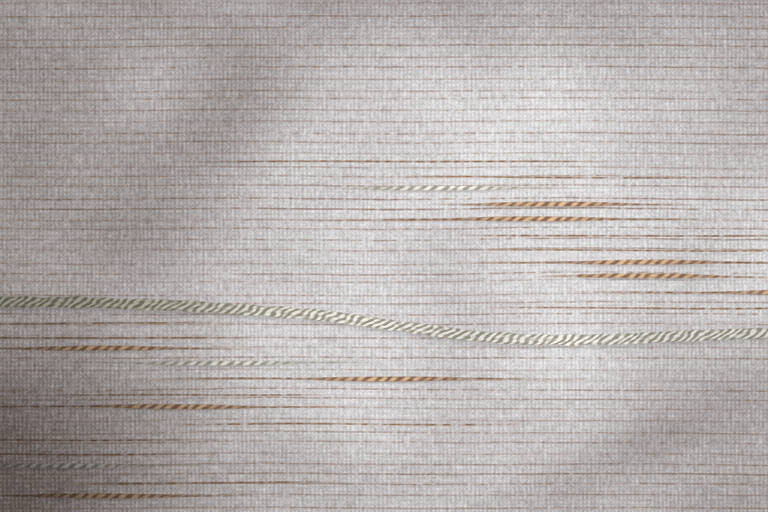
This texture is drawn by a Shadertoy shader. Its source:

```glsl
// Pale sheer cloth with a fine weave, thin brown weft lines, tapered twisted
// yarn floats and one thick pale cord drifting across the middle.
// Soft light and folds set a tone; threads are layered over it by coverage.

const float TAU = 6.2831853;
const float MEAN_TONE = 0.75;
const float FOLD_CONTRAST = 1.25;
const vec3 CLOTH_DARK = vec3(0.35, 0.31, 0.30);
const vec3 CLOTH_LIGHT = vec3(0.875, 0.868, 0.872);
const vec3 WEFT_BROWN = vec3(0.53, 0.43, 0.37);
const vec3 YARN_DARK = vec3(0.50, 0.37, 0.28);
const vec3 YARN_GOLD = vec3(0.86, 0.71, 0.55);
const vec3 CORD_DARK = vec3(0.60, 0.58, 0.53);
const vec3 CORD_LIGHT = vec3(0.93, 0.925, 0.895);

float hash(vec2 p) {
    vec3 q = fract(vec3(p.xyx) * 0.1031);
    q += dot(q, q.yzx + 33.33);
    return fract((q.x + q.y) * q.z);
}

float cornerSlope(vec2 cell, vec2 offset) {
    float angle = TAU * hash(cell);
    return dot(vec2(cos(angle), sin(angle)), offset);
}

float gradientNoise(vec2 p) {
    vec2 i = floor(p), f = fract(p), e = vec2(1.0, 0.0);
    vec2 u = f * f * f * (f * (f * 6.0 - 15.0) + 10.0);
    float low = mix(cornerSlope(i, f), cornerSlope(i + e.xy, f - e.xy), u.x);
    float high = mix(cornerSlope(i + e.yx, f - e.yx), cornerSlope(i + e.xx, f - e.xx), u.x);
    return mix(low, high, u.y);
}

// Soft elliptical patch of light or shade, turned by an angle.
float patchOf(vec2 p, vec2 centre, vec2 size, float angle) {
    vec2 d = p - centre;
    float c = cos(angle), s = sin(angle);
    d = vec2(c * d.x + s * d.y, c * d.y - s * d.x) / size;
    return exp(-dot(d, d));
}

// Antialiased coverage of a strand, with edges no sharper than the softness.
float strand(float dist, float halfWidth, float softness, float pixel) {
    return clamp((halfWidth - abs(dist)) / max(pixel, softness) + 0.5, 0.0, 1.0);
}

// Brightness of slanted plies wound round a strand.
float twist(float along, float across, float halfWidth, float pitch, float slant) {
    float s = clamp(across / halfWidth, -1.0, 1.0);
    float ply = 0.5 + 0.5 * cos(TAU * (along / pitch - slant * s));
    return smoothstep(0.0, 0.9, ply) * (0.6 + 0.4 * sqrt(1.0 - s * s));
}

float cordHeight(float x) {
    return 0.41 - 0.016 * smoothstep(0.1, 0.6, x) - 0.058 * smoothstep(0.45, 1.08, x)
        + 0.012 * smoothstep(1.1, 1.5, x);
}

float lightAndFolds(vec2 p) {
    float tone = 0.77 + 0.13 * gradientNoise(p * vec2(2.4, 3.1) + 7.0);
    tone += 0.1 * gradientNoise(p * vec2(5.0, 6.0) + 3.0);
    tone += 0.15 * patchOf(p, vec2(0.95, 0.52), vec2(0.6, 0.36), 0.0);
    tone -= 0.24 * patchOf(p, vec2(0.4, 0.73), vec2(0.13, 0.33), -0.7);
    tone -= 0.24 * patchOf(p, vec2(0.0, 0.6), vec2(0.2, 0.5), 0.0);
    tone -= 0.5 * patchOf(p, vec2(0.0, 0.0), vec2(0.4, 0.3), 0.3);
    tone -= 0.2 * patchOf(p, vec2(1.5, 0.0), vec2(0.3, 0.25), 0.0);
    tone -= 0.1 * patchOf(p, vec2(1.25, 0.13), vec2(0.25, 0.05), 0.4);
    tone -= 0.13 * smoothstep(0.75, 1.05, p.y);
    return MEAN_TONE + FOLD_CONTRAST * (tone - MEAN_TONE);
}

float weave(vec2 p, float pixel) {
    float bend = 0.35 * gradientNoise(p * 5.0);
    float columns = sin(TAU * (p.x * 128.0 + bend));
    float rows = sin(TAU * (p.y * 118.0 + bend));
    float slubs = gradientNoise(p * vec2(170.0, 190.0)) + 0.8 * gradientNoise(p * vec2(160.0, 40.0) + 31.0)
        + 0.5 * gradientNoise(p * vec2(30.0, 120.0) + 57.0);
    float visible = 1.0 - smoothstep(0.003, 0.008, pixel);
    return visible * (0.045 * columns + 0.025 * rows + 0.035 * columns * rows + 0.16 * slubs);
}

vec3 addWeftLines(vec3 colour, vec2 p, float pixel) {
    float rowCount = 48.0;
    float v = (p.y + 0.009 * gradientNoise(p * vec2(1.6, 3.0))) * rowCount;
    float row = floor(v);
    float dist = (fract(v) - 0.5 + 0.4 * (hash(vec2(row, 3.0)) - 0.5)) / rowCount;
    dist += 0.0012 * gradientNoise(vec2(p.x * 14.0, row * 4.1));
    float wear = 0.72 + 0.7 * gradientNoise(vec2(p.x * 4.0, row * 1.7))
        + 1.1 * gradientNoise(vec2(p.x * 90.0, row * 2.3));
    float amount = mix(0.4, 0.85, hash(vec2(row, 9.0))) * clamp(wear, 0.0, 1.0);
    return mix(colour, WEFT_BROWN * (0.4 + 0.78 * colour.r), amount * strand(dist, 0.0013, 0.003, pixel));
}

vec3 addFloat(vec3 colour, vec2 p, float index, float tone, float pixel) {
    float pick = hash(vec2(index, 17.0)), size = hash(vec2(index, 41.0));
    float y = 0.03 + 0.0285 * index + 0.01 * (pick - 0.5);
    float centre = mix(0.4, 1.15, step(0.37, y)) + 0.8 * (hash(vec2(index, 5.0)) - 0.5);
    float along = p.x - centre;
    float across = p.y - y - 0.004 * gradientNoise(vec2(p.x * 2.5, index * 3.7));
    float reach = 1.0 - smoothstep(0.5, 1.0, abs(along) / mix(0.22, 0.5, size));
    float swell = step(0.45, pick) * (1.0 - smoothstep(0.03, 0.2, abs(along - 0.1 * (size - 0.5))));
    float halfWidth = mix(0.0015, 0.0047, swell);
    float clear = smoothstep(0.02, 0.035, abs(y - cordHeight(p.x)));
    float pale = step(0.92, pick);
    float bend = 0.007 * gradientNoise(vec2(p.x * 28.0, index * 2.9));
    float ply = twist(p.x + bend, across, halfWidth, 0.022, 0.25);
    ply += 0.6 * gradientNoise(vec2(p.x * 70.0, across * 200.0 + index));
    vec3 dark = mix(YARN_DARK, CORD_DARK, pale), light = mix(YARN_GOLD, CORD_LIGHT, pale);
    vec3 yarn = mix(dark, light, clamp(ply, 0.0, 1.0) * mix(0.25, 1.0, swell));
    float wear = clamp(0.75 + 1.1 * gradientNoise(vec2(p.x * 80.0, index * 5.3)), 0.0, 1.0);
    colour *= 1.0 - 0.15 * swell * reach * clear * exp(-pow((across + halfWidth) / 0.004, 2.0));
    float amount = reach * clear * mix(wear, 0.9, swell);
    return mix(colour, yarn * (0.42 + 0.65 * tone), amount * strand(across, halfWidth, 0.003, pixel));
}

vec3 addCord(vec3 colour, vec2 p, float tone, float pixel) {
    float across = p.y - cordHeight(p.x) - 0.003 * gradientNoise(vec2(p.x * 7.0, 2.0));
    float halfWidth = 0.0105 + 0.004 * gradientNoise(vec2(p.x * 30.0, 8.0));
    float bend = 0.011 * gradientNoise(vec2(p.x * 26.0, across * 70.0));
    float ply = twist(p.x + bend, across, halfWidth, 0.0165, 0.75);
    ply += 0.9 * gradientNoise(vec2(p.x * 90.0 - across * 60.0, across * 160.0));
    vec3 yarn = mix(CORD_DARK, CORD_LIGHT, clamp(ply, 0.0, 1.0)) * (0.36 + 0.7 * tone);
    yarn *= mix(vec3(0.88, 0.88, 0.83), vec3(1.0), smoothstep(0.1, 0.75, p.x));
    colour *= 1.0 - 0.12 * exp(-pow((across + halfWidth) / 0.008, 2.0));
    return mix(colour, yarn, strand(across, halfWidth, 0.003, pixel));
}

void mainImage(out vec4 fragColor, in vec2 fragCoord) {
    vec2 p = fragCoord / iResolution.y;
    float pixel = 1.0 / iResolution.y;
    float tone = lightAndFolds(p);
    vec3 colour = mix(CLOTH_DARK, CLOTH_LIGHT, clamp(tone + weave(p, pixel), 0.0, 1.1));
    colour = addWeftLines(colour, p, pixel);
    for (int i = 0; i < 24; i++) colour = addFloat(colour, p, float(i), tone, pixel);
    fragColor = vec4(addCord(colour, p, tone, pixel), 1.0);
}
```
